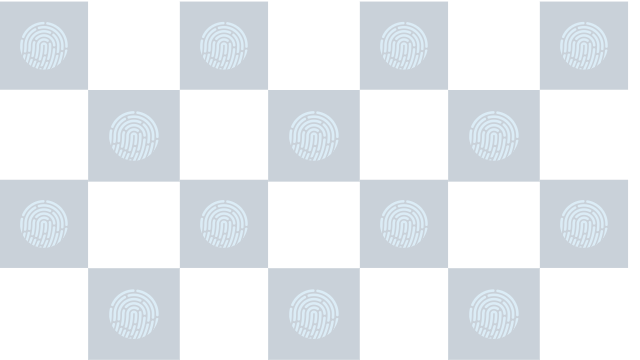
Give the GLSL for this pattern, as a Shadertoy shader.

```glsl
#define PAPER vec3(1.0)
#define TILE_COLOR vec3(0.79, 0.82, 0.85)
#define INK_COLOR vec3(0.86, 0.925, 0.965)
#define PERIOD vec2(0.5, 0.495)
#define SMALL_HALF 0.1225
#define LARGE_HALF 0.1273
#define PRINT_SIZE 0.537
#define PITCH 0.173
#define RIDGE_HALF 0.052
#define GAP_HALF 0.035
#define LEG_BEND 0.25

const float HALF_PI = 1.5707963;

// Breaks in each ridge, innermost first, as arc length from its crown
const vec3 BREAKS[6] = vec3[6](
    vec3(-0.80, 0.55, 1.05),
    vec3(-1.00, 0.25, 1.05),
    vec3(-1.20, -0.45, 0.75),
    vec3(-1.25, 0.35, 1.30),
    vec3(-1.55, -0.30, 1.45),
    vec3(-1.20, 0.06, 1.62));

float coverage(float dist, float pixel) {
    return clamp(0.5 - dist / pixel, 0.0, 1.0);
}

float boxDistance(vec2 p, float halfSize) {
    vec2 q = abs(p) - halfSize;
    return length(max(q, 0.0)) + min(max(q.x, q.y), 0.0);
}

// Nested arches whose legs sweep to the lower left, inside a unit disc
float fingerprintDistance(vec2 p) {
    vec2 q = p;
    float drop = min(p.y, 0.0);
    q.x += LEG_BEND * drop * drop;

    float radius = q.y > 0.0 ? length(q) : abs(q.x);
    float ridge = clamp(floor(radius / PITCH), 0.0, 5.0);
    float ridgeRadius = (ridge + 0.5) * PITCH;
    float across = radius - ridgeRadius;

    float side = q.x < 0.0 ? -1.0 : 1.0;
    float along = q.y > 0.0 ? ridgeRadius * atan(q.x, q.y)
                            : side * (ridgeRadius * HALF_PI - q.y);

    // Round caps on both sides of every break
    vec3 toBreak = abs(vec3(along) - BREAKS[int(ridge)]);
    float nearest = min(toBreak.x, min(toBreak.y, toBreak.z));
    float cap = max(GAP_HALF + RIDGE_HALF - nearest, 0.0);
    float stroke = length(vec2(across, cap)) - RIDGE_HALF;
    return max(stroke, length(p) - 1.01);
}

// Paints a finite grid of square tiles, each with a print at its centre
vec3 paintTiles(vec3 color, vec2 uv, vec2 first, float halfSize, vec2 count, float pixel) {
    vec2 cell = clamp(floor((uv - first) / PERIOD + 0.5), vec2(0.0), count - 1.0);
    vec2 p = uv - first - cell * PERIOD;
    color = mix(color, TILE_COLOR, coverage(boxDistance(p, halfSize), pixel));

    float scale = halfSize * PRINT_SIZE;
    float print = fingerprintDistance(vec2(p.x, -p.y) / scale) * scale;
    return mix(color, INK_COLOR, coverage(print, pixel));
}

void mainImage(out vec4 fragColor, in vec2 fragCoord) {
    float pixel = 1.0 / iResolution.y;
    vec2 uv = fragCoord * pixel;
    uv.y = 1.0 - uv.y; // measured down from the top edge

    // Two interleaved grids form the checkerboard
    vec3 color = PAPER;
    color = paintTiles(color, uv, vec2(0.1221, 0.1268), SMALL_HALF, vec2(4.0, 2.0), pixel);
    color = paintTiles(color, uv, vec2(0.3721, 0.3773), LARGE_HALF, vec2(3.0, 2.0), pixel);
    fragColor = vec4(color, 1.0);
}
```
